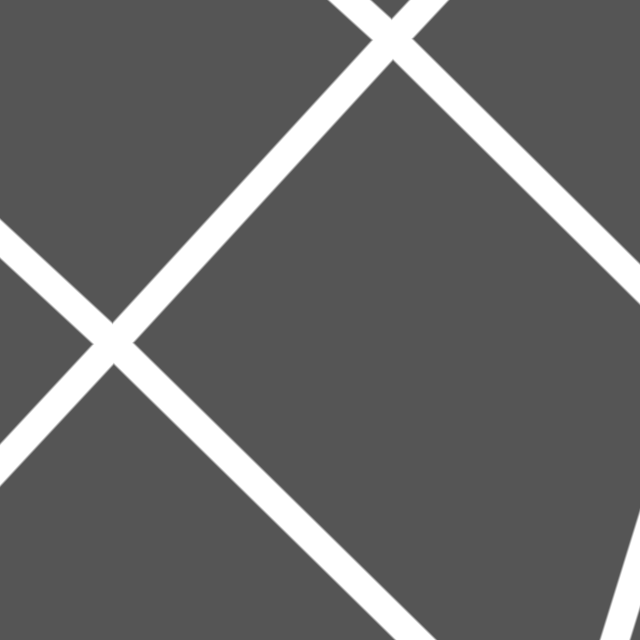
This background is drawn by a Shadertoy shader. Its source:

```glsl
// Flat grey ground crossed by white bands that bend slightly at their junctions.

// Distance from p to the segment a-b.
float segmentDistance(vec2 p, vec2 a, vec2 b) {
    vec2 ap = p - a, ab = b - a;
    return length(ap - ab * clamp(dot(ap, ab) / dot(ab, ab), 0.0, 1.0));
}

// Distance to a band that runs from start to end through a junction.
float bentDistance(vec2 p, vec2 start, vec2 junction, vec2 end) {
    return min(segmentDistance(p, start, junction), segmentDistance(p, junction, end));
}

void mainImage(out vec4 fragColor, in vec2 fragCoord) {
    vec2 uv = fragCoord / iResolution.xy;
    vec2 lowerJunction = vec2(0.1771, 0.4635);
    vec2 upperJunction = vec2(0.6133, 0.9388);

    // Rising band through both junctions
    float d = bentDistance(uv, vec2(-0.1771, 0.0826), lowerJunction, upperJunction);
    d = min(d, segmentDistance(uv, upperJunction, vec2(0.7435, 1.0779)));

    // Two falling bands
    d = min(d, bentDistance(uv, vec2(0.4831, 1.0573), upperJunction, vec2(1.1341, 0.4232)));
    d = min(d, bentDistance(uv, vec2(-0.0833, 0.7044), lowerJunction, vec2(0.7240, -0.0729)));

    // Steep band in the lower right corner
    d = min(d, segmentDistance(uv, vec2(0.9279, -0.1068), vec2(1.0286, 0.2188)));

    // Soft-edged white over grey
    float halfWidth = 0.0224, softness = 0.0025;
    float band = 1.0 - smoothstep(halfWidth - softness, halfWidth + softness, d);
    fragColor = vec4(mix(vec3(0.333), vec3(1.0), band), 1.0);
}
```
